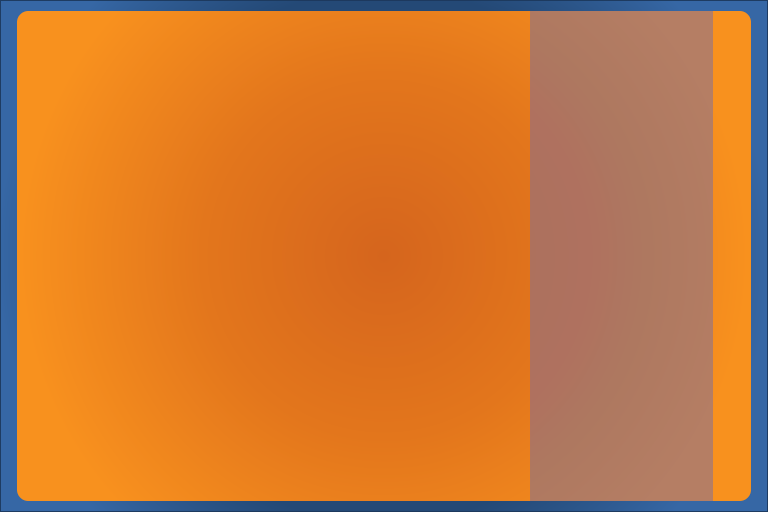
A Shadertoy shader for this background:

```glsl
// Rounded orange panel with a radial glow and a dusty vertical band, in a blue frame.

// Layout, in units of the canvas height
const float ASPECT = 1.5;
const vec2 CENTER = vec2(0.75, 0.5);
const vec2 PANEL_HALF = vec2(0.7168, 0.4785);
const float PANEL_RADIUS = 0.022;
const float BAND_LEFT = 1.0352;
const float BAND_RIGHT = 1.3926;
const float GLOW_RADIUS = 0.713;
const float FRAME_DARK_RADIUS = 0.52;
const float FRAME_LIGHT_RADIUS = 0.755;
const float RIM_WIDTH = 0.0018;

// Colours
const vec3 GLOW_CORE = vec3(0.835, 0.396, 0.114);
const vec3 GLOW_MID = vec3(0.890, 0.463, 0.110);
const vec3 GLOW_OUTER = vec3(0.973, 0.569, 0.118);
const vec3 BAND_INNER = vec3(0.675, 0.443, 0.365);
const vec3 BAND_ROSE = vec3(0.686, 0.443, 0.373);
const vec3 BAND_OLIVE = vec3(0.682, 0.471, 0.376);
const vec3 BAND_OUTER = vec3(0.710, 0.494, 0.392);
const vec3 FRAME_DARK = vec3(0.141, 0.286, 0.463);
const vec3 FRAME_LIGHT = vec3(0.212, 0.404, 0.647);
const vec3 RIM = vec3(0.110, 0.220, 0.360);

// Linear ramp from 0 at a to 1 at b
float ramp(float a, float b, float x) {
    return clamp((x - a) / (b - a), 0.0, 1.0);
}

float roundedBox(vec2 p, vec2 halfSize, float radius) {
    vec2 d = abs(p) - halfSize + radius;
    return length(max(d, 0.0)) + min(max(d.x, d.y), 0.0) - radius;
}

// Coverage of the region where the distance is negative
float coverage(float dist, float pixel) {
    return clamp(0.5 - dist / pixel, 0.0, 1.0);
}

vec3 panelColor(float t) {
    vec3 color = mix(GLOW_CORE, GLOW_MID, ramp(0.0, 0.5, t));
    return mix(color, GLOW_OUTER, ramp(0.5, 1.0, t));
}

vec3 bandColor(float t) {
    vec3 color = mix(BAND_INNER, BAND_ROSE, ramp(0.38, 0.56, t));
    color = mix(color, BAND_OLIVE, ramp(0.56, 0.72, t));
    return mix(color, BAND_OUTER, ramp(0.72, 1.0, t));
}

void mainImage(out vec4 fragColor, in vec2 fragCoord) {
    vec2 p = fragCoord / iResolution.xy * vec2(ASPECT, 1.0);
    vec2 q = p - CENTER;
    float pixel = 1.0 / iResolution.y;
    float r = length(q);
    float t = r / GLOW_RADIUS;

    // Blue frame with a thin dark rim
    vec3 color = mix(FRAME_DARK, FRAME_LIGHT, ramp(FRAME_DARK_RADIUS, FRAME_LIGHT_RADIUS, r));
    vec2 toEdge = CENTER - abs(q);
    color = mix(color, RIM, coverage(min(toEdge.x, toEdge.y) - RIM_WIDTH, pixel));

    // Panel surface with the vertical band
    float bandDist = max(BAND_LEFT - p.x, p.x - BAND_RIGHT);
    vec3 surface = mix(panelColor(t), bandColor(t), coverage(bandDist, pixel));
    color = mix(color, surface, coverage(roundedBox(q, PANEL_HALF, PANEL_RADIUS), pixel));

    fragColor = vec4(color, 1.0);
}
```
